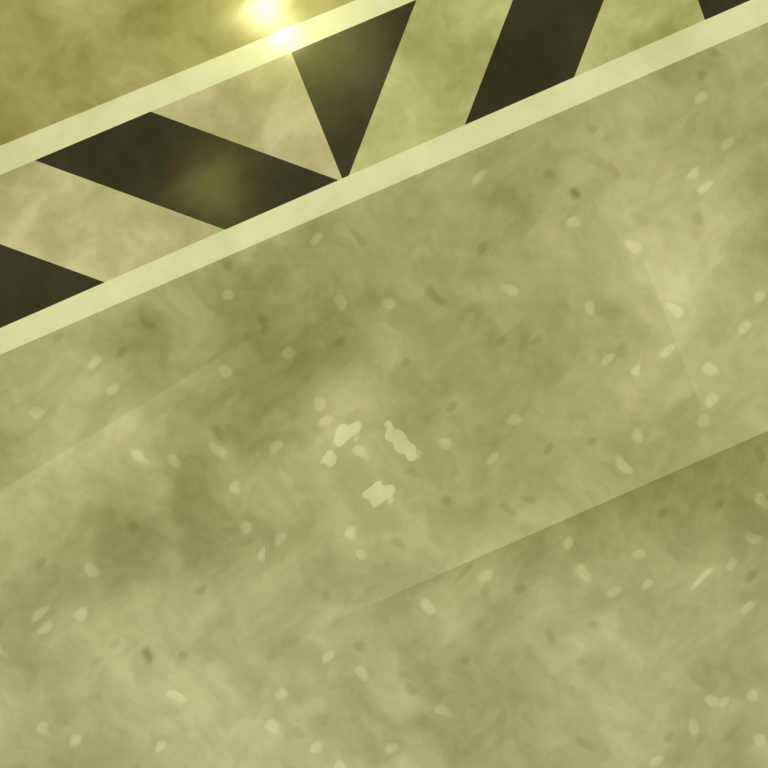
Reproduce this texture procedurally as a Shadertoy shader.

```glsl
// Polished olive marble floor with a slanted inlaid border of dark chevrons and a lamp glare.
#define STONE vec3(0.645, 0.622, 0.408)
#define PALE_STONE vec3(0.705, 0.685, 0.475)
#define STRIP vec3(0.84, 0.84, 0.605)
#define DARK vec3(0.215, 0.205, 0.125)
#define FLAKE vec3(0.80, 0.775, 0.56)
#define GLARE_POS vec2(0.362, 0.010)
#define REPEAT 0.244
#define BAR_WIDTH 0.118
#define MOTTLE 0.30
#define EDGE_BLUR 0.0013

vec2 hash2(vec2 p) {
    vec3 q = fract(p.xyx * vec3(0.1031, 0.1030, 0.0973));
    q += dot(q, q.yzx + 33.33);
    return fract((q.xx + q.yz) * q.zy);
}

// Cellular noise: x = blended cell value, y = nearest distance, z = nearest cell id
vec3 cells(vec2 p) {
    vec2 base = floor(p);
    float sum = 0.0, weight = 0.0, nearest = 9.0, id = 0.0;
    for (int j = -1; j <= 1; j++)
    for (int i = -1; i <= 1; i++) {
        vec2 c = base + vec2(i, j);
        vec2 r = hash2(c);
        vec2 v = c + r - p;
        float d2 = dot(v, v), value = hash2(c + 71.0).x;
        float w = exp(-5.0 * d2);
        sum += w * value;
        weight += w;
        if (d2 < nearest) { nearest = d2; id = value; }
    }
    return vec3(sum / weight, sqrt(nearest), id);
}

vec2 warp(vec2 p) {
    vec2 w = sin(p.yx * 23.0 + vec2(1.0, 4.0)) * 0.012;
    w += sin((p.yx + w) * 61.0 + p * 19.0) * 0.006;
    return p + w + sin(p.yx * 173.0 + p * 97.0) * 0.0018;
}

float mottle(vec2 p) {
    float sum = 0.0, amp = 0.42, scale = 7.0;
    for (int i = 0; i < 5; i++) {
        sum += amp * (cells(p * scale + float(i) * 13.7).x - 0.5);
        p = mat2(0.8, -0.6, 0.6, 0.8) * p;
        scale *= 2.1;
        amp *= 0.68;
    }
    return sum;
}

float blob(vec2 p, vec2 centre, float size) {
    vec2 d = (p - centre) / size;
    return exp(-dot(d, d));
}

void mainImage(out vec4 fragColor, in vec2 fragCoord) {
    // Canvas units, measured downward from the top edge
    vec2 p = fragCoord / iResolution.xy;
    p.y = 1.0 - p.y;
    float aa = max(EDGE_BLUR, 0.8 / iResolution.y);
    vec2 s = warp(p);
    float grain = mottle(s);

    // Broad stone tone
    vec3 stone = mix(STONE, PALE_STONE, 0.12 + 0.5 * smoothstep(0.62, 1.0, p.y));
    stone += vec3(0.0, 0.0, 0.025) * smoothstep(0.55, 0.8, p.y);
    stone -= 0.045 * blob(s, vec2(0.13, 0.75), 0.11);
    stone -= 0.030 * blob(s, vec2(0.69, 0.42), 0.16);
    stone -= 0.025 * blob(s, vec2(0.33, 0.48), 0.12);
    stone += 0.035 * blob(s, vec2(0.93, 0.42), 0.11);

    // Faint slab seams and one pale vein
    float seamA = p.y - 0.638 + 0.61 * p.x;
    stone += 0.055 * smoothstep(-aa, 0.004, seamA) * exp(-max(seamA, 0.0) / 0.022)
           * (1.0 - smoothstep(0.22, 0.43, p.x));
    float seamB = p.y - 0.998 + 0.437 * p.x;
    float reachB = smoothstep(0.32, 0.75, p.x);
    stone -= 0.085 * reachB * smoothstep(-aa, aa, seamB) * exp(-max(seamB, 0.0) / 0.055);
    stone += 0.030 * reachB * smoothstep(aa, -aa, seamB) * exp(min(seamB, 0.0) / 0.05);
    float seamC = p.x - 0.833 - 0.39 * (p.y - 0.325);
    stone += 0.035 * smoothstep(-aa, aa, seamC) * exp(-max(seamC, 0.0) / 0.05)
           * smoothstep(0.30, 0.38, p.y) * smoothstep(0.57, 0.50, p.y);
    float vein = (s.x - 0.192 - 0.2 * (p.y - 0.6)) / 0.02;
    stone += 0.050 * exp(-vein * vein) * smoothstep(0.51, 0.56, p.y) * smoothstep(0.77, 0.66, p.y);

    // Mottling and small scattered chips
    stone += grain * MOTTLE * vec3(0.95, 0.95, 0.85);
    vec3 chip = cells(s * 24.0 + 5.0);
    stone += 0.075 * step(0.82, chip.z) * smoothstep(0.27, 0.12, chip.y);
    stone -= 0.050 * step(chip.z, 0.10) * smoothstep(0.25, 0.08, chip.y);

    // Large pale flakes: centre, radius, tilt
    vec4 flakes[4] = vec4[4](vec4(0.454, 0.569, 0.018, 0.4), vec4(0.433, 0.601, 0.012, 0.0),
                             vec4(0.526, 0.574, 0.022, -0.8), vec4(0.492, 0.643, 0.020, 0.2));
    vec2 ragged = p + (s - p) * 0.25 + sin(p.yx * 310.0 + p * 140.0) * 0.003;
    for (int i = 0; i < 4; i++) {
        vec2 d = ragged - flakes[i].xy;
        d.y += flakes[i].w * d.x;
        float r = length(d * vec2(1.0, 1.45)) - flakes[i].z;
        stone = mix(stone, FLAKE + grain * 0.2, 0.85 * smoothstep(0.003, -0.002, r));
    }
    stone -= 0.17 * (blob(s, vec2(0.749, 0.264), 0.007) + blob(s, vec2(0.203, 0.861), 0.008));

    // Far slab beyond the border
    vec3 far = vec3(0.62, 0.59, 0.335) + grain * 0.28;

    // Border bars fan out on either side of the fold
    float fold = p.x - 0.405 * p.y - 0.3516;
    float left = p.y - 0.365 * p.x - 0.074;
    float right = p.x + 0.385 * p.y - 0.540;
    float leftBar = BAR_WIDTH * 0.5 - abs(mod(left + 0.06, REPEAT) - 0.06 - BAR_WIDTH * 0.5);
    float rightBar = BAR_WIDTH * 0.5 - abs(mod(right - 0.06, REPEAT) - 0.068 - BAR_WIDTH * 0.5);
    rightBar = max(rightBar, -right);
    if (right > 0.30) rightBar = p.x - 0.35 * p.y - 0.909;
    float inlay = mix(smoothstep(-aa, aa, min(leftBar, left)),
                      smoothstep(-aa, aa, rightBar), smoothstep(-aa, aa, fold));
    vec3 wedge = mix(vec3(0.71, 0.68, 0.46), vec3(0.69, 0.69, 0.43), step(0.0, fold)) + grain * 0.32;
    vec3 dark = DARK + grain * 0.10;
    dark += vec3(0.20, 0.20, 0.09) * blob(s, vec2(0.28, 0.235), 0.055);
    dark += vec3(0.12, 0.12, 0.05) * blob(p, vec2(0.42, 0.07), 0.10);
    vec3 border = mix(wedge, dark, inlay);

    // Stack far slab, strip, inlay, strip, near slab
    vec3 strip = STRIP + grain * 0.13;
    vec3 col = mix(far, strip, smoothstep(-aa, aa, p.y - 0.190 + 0.410 * p.x));
    col = mix(col, border, smoothstep(-aa, aa, p.y - 0.228 + 0.421 * p.x));
    col = mix(col, strip, smoothstep(-aa, aa, p.y - 0.427 + 0.437 * p.x));
    col = mix(col, stone, smoothstep(-aa, aa, p.y - 0.462 + 0.433 * p.x));

    // Lamp glare with a warm halo
    col += vec3(0.24, 0.24, 0.14) * blob(p, GLARE_POS, 0.10);
    col += vec3(0.55, 0.55, 0.50) * blob(s, GLARE_POS, 0.032);
    col += vec3(0.22, 0.22, 0.18) * blob(p, GLARE_POS + vec2(0.015, 0.045), 0.022);
    fragColor = vec4(clamp(col, 0.0, 1.0), 1.0);
}
```
